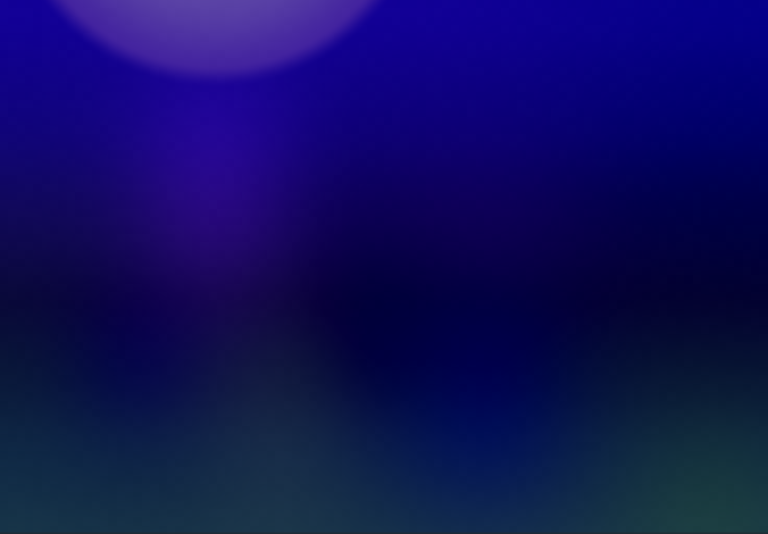
Reproduce this background procedurally as a WebGL 2 fragment shader.

```glsl
#version 300 es
precision highp float;

uniform vec2 u_resolution;
out vec4 fragColor;

float hash(vec2 p) {
    return fract(sin(dot(p, vec2(127.1, 311.7))) * 43758.5453);
}

// Soft elliptical falloff, 1 at the center
float glow(vec2 p, vec2 center, vec2 spread) {
    vec2 d = (p - center) / spread;
    return exp(-0.5 * dot(d, d));
}

// Vertical wash from teal at the bottom through near black to indigo
vec3 backdrop(float y) {
    vec3 c = mix(vec3(0.09, 0.20, 0.28), vec3(0.05, 0.14, 0.26), smoothstep(-0.05, 0.17, y));
    c = mix(c, vec3(0.02, 0.065, 0.20), smoothstep(0.12, 0.34, y));
    c = mix(c, vec3(0.01, 0.005, 0.19), smoothstep(0.29, 0.46, y));
    c = mix(c, vec3(0.03, 0.0, 0.29), smoothstep(0.42, 0.61, y));
    c = mix(c, vec3(0.05, 0.0, 0.48), smoothstep(0.55, 0.82, y));
    return mix(c, vec3(0.07, 0.0, 0.59), smoothstep(0.76, 1.0, y));
}

void main() {
    vec2 uv = gl_FragCoord.xy / u_resolution;
    float aspect = u_resolution.x / u_resolution.y;
    vec3 color = backdrop(uv.y);

    // Violet column and the warmer left side
    color += vec3(0.11, 0.02, 0.17) * glow(uv, vec2(0.28, 0.62), vec2(0.085, 0.18));
    color += vec3(0.03, 0.03, 0.04) * glow(uv, vec2(0.0, 0.58), vec2(0.20, 0.16));
    color += vec3(0.03, 0.0, 0.03) * glow(uv, vec2(0.64, 0.57), vec2(0.10, 0.13));

    // Blue pools and the dark gap between them
    color += vec3(-0.045, -0.07, 0.10) * glow(uv, vec2(0.63, 0.25), vec2(0.09, 0.16));
    color += vec3(-0.02, -0.05, 0.06) * glow(uv, vec2(0.18, 0.32), vec2(0.07, 0.10));
    color += vec3(-0.02, -0.05, 0.01) * glow(uv, vec2(0.48, 0.36), vec2(0.05, 0.12));

    // Teal haze rising from the lower edge
    color += vec3(0.04, 0.035, 0.02) * glow(uv, vec2(0.36, 0.18), vec2(0.08, 0.16));
    color += vec3(0.03, 0.06, -0.02) * glow(uv, vec2(0.93, 0.07), vec2(0.10, 0.14));
    color += vec3(0.01, 0.02, 0.01) * glow(uv, vec2(0.0, 0.16), vec2(0.09, 0.20));

    // Cooler upper right
    color -= vec3(0.05, 0.0, 0.05) * smoothstep(0.5, 1.0, uv.x) * smoothstep(0.4, 0.7, uv.y);

    // Pale disc cut by the upper edge
    float d = length((uv - vec2(0.28, 1.243)) * vec2(aspect, 1.0));
    vec3 lavender = mix(vec3(0.36, 0.27, 0.65), vec3(0.25, 0.12, 0.62), smoothstep(0.22, 0.41, d));
    color = mix(color, lavender, 1.0 - smoothstep(0.365, 0.408, d));

    // Faint blocky unevenness, then a thin dim lower border
    vec2 cell = floor(uv * vec2(64.0 * aspect, 64.0));
    color += 0.006 * (hash(cell) - 0.5);
    color = mix(color, vec3(0.13, 0.16, 0.19), 0.7 * (1.0 - smoothstep(0.001, 0.005, uv.y)));

    fragColor = vec4(clamp(color, 0.0, 1.0), 1.0);
}
```
